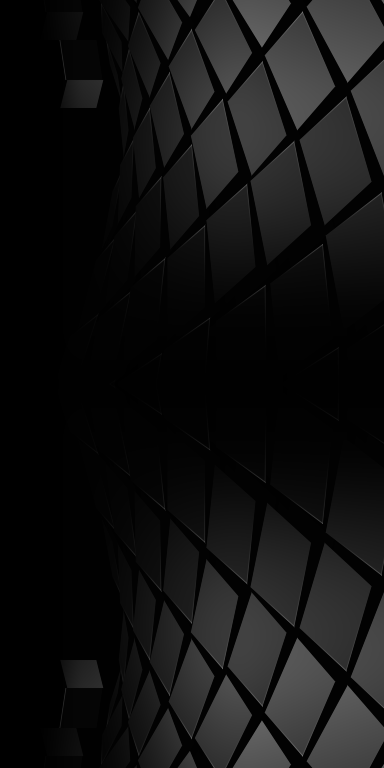
A WebGL 1 fragment shader for this background:

```glsl
precision highp float;
// Dark wall of raised, skewed tiles, mirrored about the middle and fading to black.
uniform vec2 u_resolution;

const float SPAN = 384.0; // design units across the canvas and down each half

float hash(vec2 c) {
  return fract(sin(dot(c, vec2(41.3, 289.7))) * 4375.85);
}

float cross2(vec2 a, vec2 b) {
  return a.x * b.y - a.y * b.x;
}

// Position in a parallelogram, each axis running from -1 to 1
vec2 skewCoord(vec2 p, vec2 e1, vec2 e2) {
  return vec2(cross2(p, e2), cross2(e1, p)) / cross2(e1, e2);
}

// Signed distance to the nearest edge line of a parallelogram
float skewBox(vec2 p, vec2 e1, vec2 e2) {
  vec2 size = abs(cross2(e1, e2)) / vec2(length(e2), length(e1));
  vec2 d = (abs(skewCoord(p, e1, e2)) - 1.0) * size;
  return max(d.x, d.y);
}

float cover(float d, float aa) {
  return 1.0 - smoothstep(-0.6 * aa, 0.6 * aa, d);
}

// Curved lattice: x steps down to the right, y steps up to the right
vec2 latticePoint(vec2 c) {
  return vec2(222.0 + 38.0 * c.x - 4.0 * c.x * c.x + (32.0 + 10.0 * c.x) * c.y + 2.0 * c.y * c.y,
              38.0 + 72.0 * c.x + 6.0 * c.x * c.x + (c.x - 44.0) * c.y - 2.0 * c.y * c.y);
}

// Light falls from the upper right
float lightAt(vec2 p) {
  return smoothstep(80.0, 255.0, p.x) * (1.0 - smoothstep(70.0, 335.0, p.y));
}

float drawTile(float shade, vec2 p, vec2 cell, float aa) {
  vec2 down = vec2(38.0 - 8.0 * cell.x + 10.0 * cell.y, 72.0 + 12.0 * cell.x + cell.y);
  vec2 up = vec2(32.0 + 10.0 * cell.x + 4.0 * cell.y, cell.x - 44.0 - 4.0 * cell.y);
  float area = -cross2(down, up);
  if (area < 150.0) return shade;

  float scale = clamp(sqrt(area) / 65.0, 0.25, 1.2);
  float lift = hash(cell);
  vec2 q = p - latticePoint(cell) + vec2(3.0, 7.0) * (lift - 0.5) * scale;
  vec2 across = 0.41 * (up + down);
  vec2 along = 0.45 * (down - up);
  vec2 e1 = 0.5 * (across + along);
  vec2 e2 = 0.5 * (across - along);

  // Dark side wall swept to the right
  vec2 depth = vec2(12.0 + 9.0 * lift, 3.0) * scale;
  float wall = min(skewBox(q - 0.5 * depth, e1, e2), skewBox(q - depth, e1, e2));
  shade = mix(shade, 0.006, cover(wall, aa));

  // Front face, a little brighter toward its foot
  vec2 s = skewCoord(q, e1, e2);
  float tone = 0.83 + 0.12 * (s.x - s.y) + 0.2 * (hash(cell + 7.0) - 0.5);
  float face = 0.009 + 0.33 * lightAt(p) * tone;

  // Thin bevels on the two upper edges, strongest at the top corner
  float leftEdge = (1.0 + s.x) * area * 0.185 / length(e2);
  float rightEdge = (1.0 - s.y) * area * 0.185 / length(e1);
  float bevel = (1.0 - smoothstep(0.2, 1.6, leftEdge)) * smoothstep(-0.8, 1.0, s.y);
  bevel += 0.5 * (1.0 - smoothstep(0.2, 1.6, rightEdge)) * smoothstep(0.7, -1.0, s.x);
  float glint = smoothstep(75.0, 190.0, p.x) * (1.0 - smoothstep(250.0, 400.0, p.y));
  face += bevel * (0.03 + 0.16 * glint);
  return mix(shade, face, cover(skewBox(q, e1, e2), aa));
}

// Box with a dim front and a lit underside
float drawBlock(float shade, vec2 p, float light, float aa) {
  vec2 frontX = vec2(18.5, 0.0);
  vec2 frontY = vec2(3.0, 20.0);
  float front = skewBox(p, frontX, frontY);
  float side = skewCoord(p, frontX, frontY).x;
  float rim = 1.0 - smoothstep(0.0, 0.08, side + 1.0);
  shade = mix(shade, 0.02 + 0.25 * rim * light, cover(front, aa));
  vec2 q = p - vec2(0.8, 34.0);
  float under = skewBox(q, vec2(18.0, 0.0), vec2(-3.5, 14.0));
  float tone = 0.14 + 0.0012 * q.x - 0.001 * q.y;
  return mix(shade, tone * light, cover(under, aa));
}

void main() {
  vec2 uv = gl_FragCoord.xy / u_resolution;
  vec2 p = SPAN * vec2(uv.x, 1.0 - abs(2.0 * uv.y - 1.0));
  float aa = SPAN / u_resolution.x;
  float shade = 0.003;

  // Tiles from the lower left toward the upper right
  for (int j = -5; j <= 3; j++) {
    for (int i = -2; i <= 4; i++) {
      shade = drawTile(shade, p, vec2(float(i), float(j)), aa);
    }
  }

  // Two blocks standing out at the far left
  for (int k = 0; k < 2; k++) {
    float n = float(k);
    shade = drawBlock(shade, p - vec2(81.0 - 20.0 * n, 60.0 - 68.0 * n), 1.0 - 0.65 * n, aa);
  }

  // Left and middle sink into black
  shade *= smoothstep(30.0, 85.0, p.x) * (1.0 - 0.6 * smoothstep(330.0, 384.0, p.y));
  gl_FragColor = vec4(vec3(shade), 1.0);
}
```
